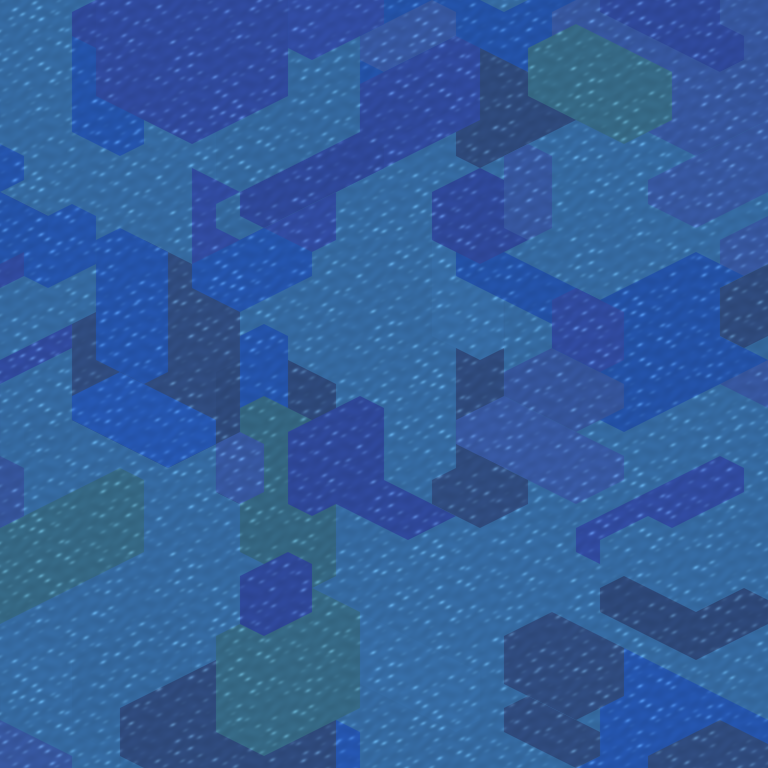
This pattern is drawn by a WebGL 1 fragment shader. Its source:

```glsl
precision highp float;
// Camouflage of overlapping isometric box silhouettes under a fine weave.
// Each layer scatters one box per cell, snapped to a triangular lattice;
// layered sines and jittered cellular specks give the cloth its grain.

uniform vec2 u_resolution;

const float UNITS = 32.0;            // lattice columns across the canvas
const int LAYERS = 5;
const float LARGEST_CELL = 10.0;     // cell size of the bottom layer, in units
const float BOX_CHANCE = 0.62;       // share of cells that hold a box
const float REGION_SIZE = 11.0;      // patches in which boxes share a colour
const float REGION_CHANCE = 0.4;
const float SHADE_SPREAD = 0.06;     // brightness change from box to box

const vec2 WEAVE_CELLS = vec2(46.0, 54.0);
const float WEAVE_SLOPE = 0.36;
const float WEAVE_REPEAT = 12.0;
const vec2 SPECK_SIZE = vec2(0.17, 0.12);
const float SPECK_LIGHT = 0.26;
const float GRAIN_DEPTH = 0.035;

const vec3 LAKE   = vec3(0.205, 0.410, 0.625);
const vec3 COBALT = vec3(0.140, 0.325, 0.665);
const vec3 INDIGO = vec3(0.185, 0.285, 0.610);
const vec3 STEEL  = vec3(0.210, 0.335, 0.615);
const vec3 NAVY   = vec3(0.180, 0.285, 0.480);
const vec3 TEAL   = vec3(0.205, 0.400, 0.510);

float hash(vec2 p) {
  vec3 q = fract(vec3(p.xyx) * vec3(0.1031, 0.1030, 0.0973));
  q += dot(q, q.yzx + 33.33);
  return fract((q.x + q.y) * q.z);
}

vec3 palette(float t) {
  if (t < 0.14) return LAKE;
  if (t < 0.35) return COBALT;
  if (t < 0.50) return INDIGO;
  if (t < 0.65) return STEEL;
  if (t < 0.90) return NAVY;
  return TEAL;
}

// Signed distance to the outline of a box with the given sides:
// x runs up to the right, y up to the left, z straight up from the corner.
float boxOutline(vec2 p, vec3 sides) {
  vec3 axes = vec3(p.x, p.y - 0.5 * p.x, p.y + 0.5 * p.x);
  vec3 middle = 0.5 * vec3(sides.x - sides.y, sides.y + sides.z, sides.x + sides.z);
  vec3 extent = 0.5 * vec3(sides.x + sides.y, sides.y + sides.z, sides.x + sides.z);
  vec3 d = abs(axes - middle) - extent;
  return max(d.x, max(d.y, d.z) * 0.894);
}

// Paints one layer of boxes over the given colour.
vec3 paintLayer(vec3 color, vec2 p, float cell, float seed, float blur) {
  vec2 home = floor(p / cell);
  for (int j = -1; j <= 1; j++) {
    for (int i = -1; i <= 1; i++) {
      vec2 id = home + vec2(float(i), float(j));
      vec2 key = id + 50.0 + seed * 37.0;
      if (hash(key + 3.7) > BOX_CHANCE) continue;

      vec3 r = vec3(hash(key + 11.3), hash(key + 23.9), hash(key + 41.1));
      vec3 sides = 1.0 + floor((cell - 2.0) * r * r + 0.3);
      vec2 center = (id + vec2(hash(key + 5.1), hash(key + 7.7))) * cell;

      // Move from the centre to the bottom corner and snap it to the lattice.
      vec2 corner = floor(center - 0.5 * vec2(sides.x - sides.y,
                                              0.5 * (sides.x + sides.y) + sides.z));
      corner.y += 0.5 * mod(corner.x, 2.0);

      float cover = 1.0 - smoothstep(-blur, blur, boxOutline(p - corner, sides));
      float tone = hash(key + 61.3);
      if (hash(key + 71.9) < REGION_CHANCE)
        tone = hash(floor(center / REGION_SIZE) + 83.0);
      float shade = 1.0 + SHADE_SPREAD * (hash(key + 97.3) - 0.5);
      color = mix(color, palette(tone) * shade, cover);
    }
  }
  return color;
}

// Returns the sine grain in x and the light specks in y.
vec2 weave(vec2 uv) {
  vec2 q = vec2(uv.x, uv.y - WEAVE_SLOPE * uv.x) * WEAVE_CELLS;
  float grain = 0.6 * sin(6.2832 * q.y + 1.4 * sin(2.1 * q.x))
              + 0.4 * sin(6.2832 * q.x + 2.0 * sin(3.1416 * q.y));
  float specks = 0.0;
  for (int j = 0; j < 2; j++) {
    vec2 s = q + 0.5 * float(j);
    vec2 id = mod(floor(s), WEAVE_REPEAT) + 19.0 * float(j);
    vec2 spot = 0.3 + 0.4 * vec2(hash(id + 2.3), hash(id + 8.9));
    vec2 e = (fract(s) - spot) / SPECK_SIZE;
    float strength = hash(id + 15.7);
    specks += exp(-dot(e, e)) * strength * strength;
  }
  return vec2(grain, specks);
}

void main() {
  float side = min(u_resolution.x, u_resolution.y);
  vec2 uv = gl_FragCoord.xy / side;
  float blur = 0.7 * UNITS / side;

  vec3 color = LAKE;
  for (int i = 0; i < LAYERS; i++) {
    float layer = float(i);
    color = paintLayer(color, uv * UNITS, LARGEST_CELL - layer, layer + 1.0, blur);
  }

  vec2 cloth = weave(uv);
  color *= 1.0 + GRAIN_DEPTH * cloth.x;
  color += SPECK_LIGHT * cloth.y * vec3(0.65, 0.95, 1.0);
  gl_FragColor = vec4(color, 1.0);
}
```
